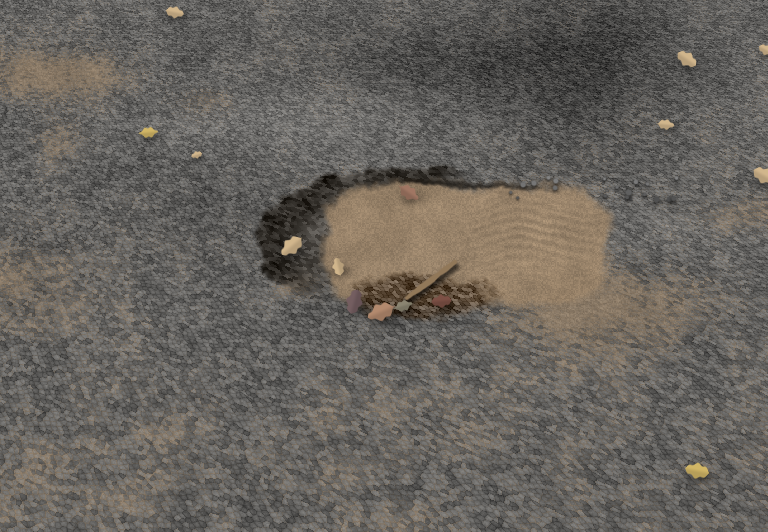
Write a Shadertoy shader that draws this texture.

```glsl
// Weathered asphalt with a sand-filled pothole, dust and fallen leaves.
// Cellular noise in ground perspective makes stones; layered sines break up
// dust and edges; distance functions place the hole and its litter.

float hash(vec2 p) {
    p = fract(p * vec2(0.1031, 0.1137));
    p += dot(p, p.yx + 33.33);
    return fract((p.x + p.y) * p.x * 17.0);
}

// Nearest distance, second distance, random value per cell
vec3 cells(vec2 p) {
    vec2 base = floor(p);
    vec3 best = vec3(8.0, 8.0, 0.0);
    for (int k = 0; k < 9; k++) {
        vec2 id = base + vec2(k % 3 - 1, k / 3 - 1);
        vec2 seed = vec2(hash(id + 211.0), hash(id + 457.0));
        float d = length(id + 0.1 + 0.8 * seed - p);
        if (d < best.x) best = vec3(d, best.x, seed.x);
        else best.y = min(best.y, d);
    }
    return best;
}

// Layered, rotated sines
float waves(vec2 p) {
    float sum = 0.0, amp = 0.45;
    for (int i = 0; i < 5; i++) {
        p = mat2(0.8, 0.6, -0.6, 0.8) * p * 1.8 + 1.7;
        sum += amp * sin(p.x + 1.4 * sin(p.y));
        amp *= 0.68;
    }
    return sum;
}

// Soft spot of given center and radii
float blob(vec2 p, float x, float y, float rx, float ry) {
    vec2 q = (p - vec2(x, y)) / vec2(rx, ry);
    return exp(-dot(q, q));
}

float roundBox(vec2 p, vec2 halfSize, float r) {
    vec2 q = abs(p) - halfSize + r;
    return length(max(q, 0.0)) + min(max(q.x, q.y), 0.0) - r;
}

float segment(vec2 p, vec2 a, vec2 b) {
    vec2 d = b - a;
    return length(p - a - d * clamp(dot(p - a, d) / dot(d, d), 0.0, 1.0));
}

// Leaf data: center, angle, half length
vec3 addLeaf(vec3 base, vec2 p, vec4 leaf, vec3 tint, float soft) {
    float c = cos(leaf.z), s = sin(leaf.z), size = leaf.w;
    vec2 q = mat2(c, -s, s, c) * (p - leaf.xy) / size;
    float blade = abs(q.y) - 0.55 * (1.0 - q.x * q.x) - 0.08 * sin(q.x * 9.0 + leaf.x * 40.0);
    base *= 1.0 - 0.4 * blob(p, leaf.x + 0.2 * size, leaf.y - 0.45 * size, 0.9 * size, 0.6 * size);
    tint *= 0.94 + 0.14 * smoothstep(-0.2, 0.2, q.y);
    return mix(base, tint, smoothstep(soft, -soft, blade * size));
}

void mainImage(out vec4 fragColor, in vec2 fragCoord) {
    vec2 p = fragCoord / iResolution.y;
    float soft = max(1.0 / iResolution.y, 0.0015);
    float depth = 190.0 / (2.2 - p.y);
    vec3 grain = cells(vec2(p.x + 0.6, 2.4) * depth);
    float stone = grain.z - 0.5, gap = 1.0 - smoothstep(0.0, 0.35, grain.y - grain.x);
    float rough = waves(p * 22.0), patches = waves(p * 6.0);
    float fine = hash(floor(p * 420.0) + 31.0) - 0.5;

    // Stones, worn bands and broad shade
    float tone = 0.45 + 0.16 * stone - 0.1 * grain.x - 0.055 * gap;
    tone += 0.025 * (patches + rough) + 0.05 * fine;
    tone += 0.07 * blob(p, 0.6, 0.77, 0.34, 0.07) + 0.05 * blob(p, 1.28, 0.58, 0.2, 0.06);
    tone -= 0.09 * blob(p, 0.86, 0.88, 0.32, 0.1) + 0.09 * blob(p, 1.1, 0.9, 0.16, 0.24);
    tone -= 0.04 * blob(p, 0.4, 0.6, 0.2, 0.12);
    vec3 color = tone * vec3(1.0, 0.99, 0.97);

    // Dust in patches and crevices
    float dust = 0.29 - 0.17 * smoothstep(0.1, 0.6, p.y);
    dust += 0.55 * blob(p, 0.09, 0.86, 0.16, 0.055) + 0.36 * blob(p, 0.11, 0.74, 0.06, 0.05);
    dust += 0.38 * blob(p, 0.04, 0.48, 0.13, 0.11) + 0.35 * blob(p, 0.38, 0.81, 0.06, 0.03);
    dust += 0.5 * blob(p, 1.14, 0.43, 0.21, 0.09) + 0.38 * blob(p, 1.4, 0.6, 0.13, 0.045);
    dust += 0.4 * blob(p, 0.56, 0.47, 0.04, 0.03);
    dust += 0.13 * patches + 0.1 * rough + 0.22 * gap + 0.18 * stone;
    vec3 sand = vec3(0.62, 0.53, 0.425) * (0.98 + 0.06 * rough + 0.14 * fine);
    color = mix(color, sand * 0.94, 0.75 * smoothstep(0.3, 0.75, dust));

    // Broken rim, darkest at upper left
    vec2 h = p - vec2(0.758, 0.541);
    float bowl = (length(h / vec2(0.272, 0.147)) - 1.0) * 0.147 + 0.008 * rough;
    float side = dot(normalize(h + 0.0001), vec2(-0.65, 0.76));
    float rim = smoothstep(0.006, -0.006, bowl) * smoothstep(-0.05, 0.5, side);
    float rubble = 0.12 * smoothstep(-0.015, -0.07, bowl) + 0.08 * rough + 0.18 * stone;
    color = mix(color, vec3(0.19, 0.175, 0.155) + rubble, rim * 0.94);

    // Sand bed, tread ripples and upper lip
    float bed = roundBox(p - vec2(0.878, 0.54), vec2(0.268, 0.112), 0.085) + 0.012 * rough;
    float ripple = sin(p.y * 370.0 + 5.0 * sin(p.x * 24.0) + 2.0 * rough);
    sand *= 1.0 + 0.07 * ripple * blob(p, 1.01, 0.56, 0.12, 0.07);
    color = mix(color, sand, 0.95 * smoothstep(0.012, -0.014, bed));
    float lip = smoothstep(0.009, 0.0, abs(p.y - 0.653 + 0.03 * (p.x - 0.85) + 0.006 * rough));
    color *= 1.0 - 0.58 * lip * smoothstep(0.7, 0.78, p.x) * smoothstep(1.1, 0.9, p.x);

    // Crumbs in the lower hollow, pebbles along the lip
    float crumbs = smoothstep(0.35, 0.65, blob(p, 0.79, 0.44, 0.15, 0.048) + 0.15 * rough);
    color = mix(color, vec3(0.33, 0.265, 0.2) + 0.4 * stone - 0.1 * gap, crumbs * 0.8);
    for (int i = 0; i < 20; i++) {
        vec2 r = vec2(hash(vec2(i, 7)), hash(vec2(i, 19)));
        vec2 at = vec2(0.93 + 0.35 * r.x, 0.622 + 0.045 * r.y);
        float size = 0.003 + 0.005 * hash(vec2(i, 43));
        color *= 1.0 - 0.5 * blob(p, at.x, at.y - 0.5 * size, size, size);
        color = mix(color, vec3(0.3 + 0.22 * r.y), smoothstep(soft, -soft, length(p - at) - size * 0.7));
    }

    // Twig and leaves
    vec2 a = vec2(0.765, 0.44), b = vec2(0.855, 0.507);
    color *= 1.0 - 0.6 * smoothstep(0.014, 0.0, segment(p + vec2(0.0, 0.009), a, b));
    float twig = segment(p, a, b) - 0.005 - 0.002 * rough;
    color = mix(color, vec3(0.57, 0.47, 0.35), smoothstep(soft, -soft, twig));
    vec4 pale[10] = vec4[10](vec4(0.328, 0.977, -0.2, 0.018), vec4(0.279, 0.751, 0.1, 0.017),
        vec4(0.37, 0.709, 0.3, 0.011), vec4(0.549, 0.538, 0.7, 0.025), vec4(0.636, 0.498, 1.8, 0.018),
        vec4(1.291, 0.889, -0.6, 0.022), vec4(1.251, 0.766, -0.1, 0.016), vec4(1.436, 0.67, -0.5, 0.024),
        vec4(1.311, 0.115, -0.2, 0.024), vec4(1.44, 0.906, -0.5, 0.016));
    for (int i = 0; i < 10; i++) {
        float blue = (i == 8 || i == 1) ? 0.37 : 0.51;
        color = addLeaf(color, p, pale[i], vec3(0.76, 0.66, blue), soft);
    }
    vec4 faded[5] = vec4[5](vec4(0.768, 0.638, -0.6, 0.021), vec4(0.666, 0.433, 1.3, 0.025),
        vec4(0.717, 0.414, 0.4, 0.027), vec4(0.758, 0.425, 0.3, 0.017), vec4(0.83, 0.434, 0.1, 0.02));
    vec3 tints[5] = vec3[5](vec3(0.58, 0.43, 0.36), vec3(0.42, 0.34, 0.35), vec3(0.65, 0.5, 0.4),
        vec3(0.5, 0.48, 0.41), vec3(0.45, 0.29, 0.25));
    for (int i = 0; i < 5; i++) color = addLeaf(color, p, faded[i], tints[i], soft);
    fragColor = vec4(clamp(color, 0.0, 1.0), 1.0);
}
```
